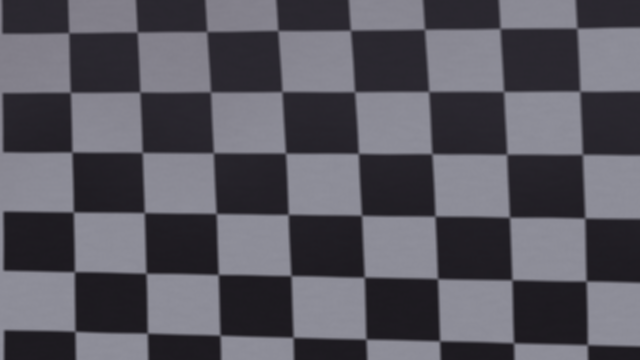
Write a Shadertoy shader that draws this pattern.

```glsl
// Soft-edged checkerboard seen slightly askew, in grey and near-black under dim light.
#define COLUMN_WIDTH 0.184
#define ROW_HEIGHT 0.1646
#define ROW_FAN 0.0070
#define EDGE_SOFT 0.0070
#define WARP 0.0018
#define GRAIN 0.012
#define LIGHT_DIM vec3(0.505, 0.495, 0.535)
#define LIGHT_LIT vec3(0.555, 0.555, 0.597)
#define DARK_DEEP vec3(0.115, 0.105, 0.127)
#define DARK_HAZE vec3(0.167, 0.157, 0.187)

vec2 hashGradient(vec2 cell) {
    vec3 q = fract(vec3(cell.xyx) * vec3(0.1031, 0.1030, 0.0973));
    q += dot(q, q.yzx + 33.33);
    return 2.0 * fract((q.xx + q.yz) * q.zy) - 1.0;
}

float gradientNoise(vec2 p) {
    vec2 i = floor(p), f = p - i;
    vec2 u = f * f * f * (f * (f * 6.0 - 15.0) + 10.0);
    vec2 e = vec2(0.0, 1.0);
    float a = dot(hashGradient(i), f);
    float b = dot(hashGradient(i + e.yx), f - e.yx);
    float c = dot(hashGradient(i + e.xy), f - e.xy);
    float d = dot(hashGradient(i + e.yy), f - e.yy);
    return mix(mix(a, b, u.x), mix(c, d, u.x), u.y);
}

// Column and row coordinates; p is measured from the top left in canvas heights
vec2 boardCoords(vec2 p) {
    float t = (p.y - 0.093) / 0.833;
    float k = t * (1.4 - 0.4 * t);
    // Column edges follow x = start + width * n + stretch * n * n
    float start = 0.0065 + 0.0046 * k;
    float width = COLUMN_WIDTH + 0.015 * k;
    float stretch = 0.00197 - 0.0015 * k;
    float root = sqrt(max(width * width + 4.0 * stretch * (p.x - start), 0.0));
    float column = 2.0 * (p.x - start) / (width + root);
    // Row edges fan out towards the right
    float row = (p.y - 0.0938 + 0.0093 * p.x) / (ROW_HEIGHT + ROW_FAN * p.x);
    return vec2(column, row);
}

// Square wave alternating between 1 and -1 with softened steps
float softWave(float g, float soft) {
    float parity = 1.0 - 2.0 * mod(floor(g), 2.0);
    float edge = abs(fract(g + 0.5) - 0.5);
    return parity * (2.0 * smoothstep(-soft, soft, edge) - 1.0);
}

void mainImage(out vec4 fragColor, in vec2 fragCoord) {
    vec2 p = fragCoord / iResolution.y;
    p.y = 1.0 - p.y;

    // Slightly uneven edges
    vec2 wobble = vec2(gradientNoise(p * 7.0), gradientNoise(p * 7.0 + 41.0));
    vec2 board = boardCoords(p + WARP * wobble);

    // Checker, with a plain light margin beyond the left edge
    float blur = max(EDGE_SOFT, 0.75 / iResolution.y);
    vec2 soft = blur / vec2(COLUMN_WIDTH + 0.012, ROW_HEIGHT + 0.006);
    float checker = softWave(max(board.x, 0.5), soft.x) * softWave(board.y, soft.y);
    float lightness = 0.5 + 0.5 * checker;
    lightness = mix(1.0, lightness, smoothstep(-soft.x, soft.x, board.x));

    // Broad uneven lighting, with haze over the upper dark squares
    float cloud = gradientNoise(p * 2.6 + 9.0);
    float glow = smoothstep(0.0, 0.5, 0.6 * p.y + 0.22 * p.x + 0.15 * cloud);
    float haze = 1.0 - smoothstep(0.15, 0.85, p.y - 0.08 * (p.x - 0.9) + 0.2 * cloud);
    vec3 lightColor = mix(LIGHT_DIM, LIGHT_LIT, glow);
    vec3 darkColor = mix(DARK_DEEP, DARK_HAZE, haze);
    vec3 color = mix(darkColor, lightColor, lightness);

    // Faint horizontal mottling
    float mottle = gradientNoise(p * vec2(22.0, 60.0)) + 0.6 * gradientNoise(p * 95.0);
    color += GRAIN * mottle * (0.5 + 0.5 * lightness);

    fragColor = vec4(color, 1.0);
}
```
